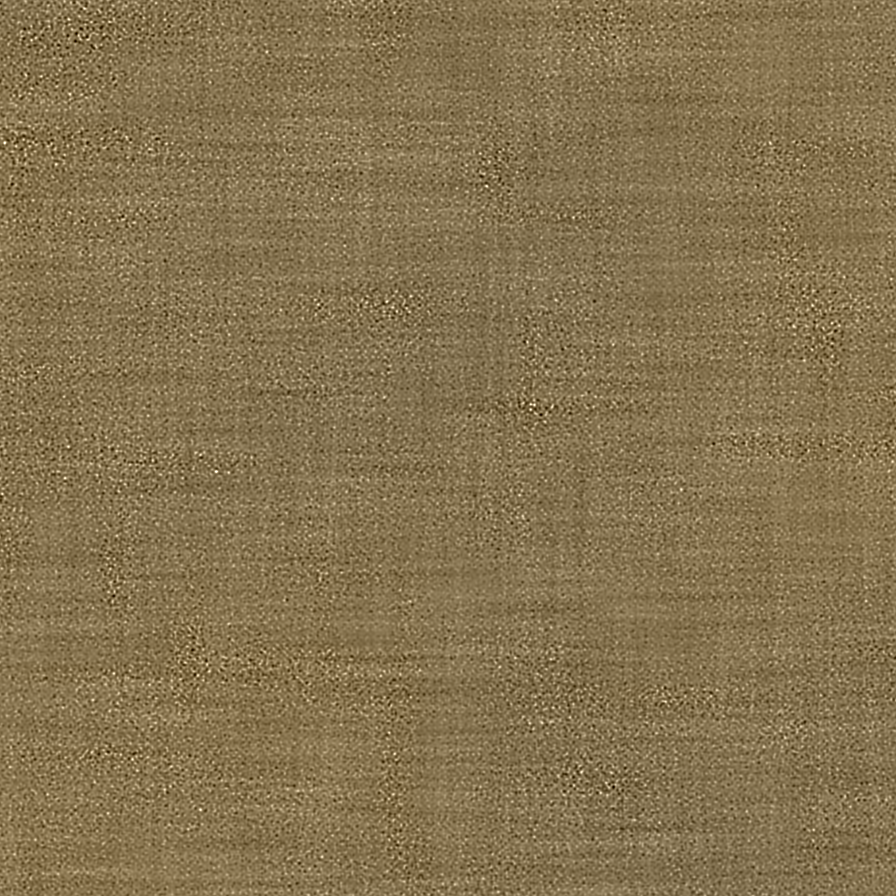
Give the GLSL for this texture, as a Shadertoy shader.

```glsl
const vec3 LINEN = vec3(0.526, 0.453, 0.313);   // mean cloth colour
const vec3 WARM_TINT = vec3(0.003, 0.0, -0.005); // slow brown to olive drift
const float TAU = 6.2831853;

const float WEAVE_COUNT = 138.0;                // over-under periods per side
const vec2 WEFT_DASHES = vec2(160.0, 232.0);    // cells per side
const vec2 WARP_DASHES = vec2(232.0, 172.0);
const vec2 WEFT_STREAKS = vec2(9.0, 185.0);
const vec2 WARP_STREAKS = vec2(185.0, 9.0);
const vec2 WEFT_SLUBS = vec2(3.6, 23.0);
const vec2 WARP_SLUBS = vec2(18.0, 4.5);
const vec2 ROUGH_AREAS = vec2(10.0, 13.0);

const float WEAVE_DEPTH = 0.05;
const float DASH_DEPTH = 0.178;
const float WEFT_STREAK_DEPTH = 0.046;
const float WARP_STREAK_DEPTH = 0.027;
const float DRIFT_DEPTH = 0.005;
const float SLUB_SHADE = 0.014;
const float BASE_CONTRAST = 0.9;
const float ROUGH_CONTRAST = 0.4;
const float SLUB_CONTRAST = 0.55;
const float HIGHLIGHT_SKEW = 0.9;
const float SPLAT_FALLOFF = 4.0;
const float SOFT = 0.0;                         // plain spots
const float RIMMED = 1.0;                       // spots with an opposite rim

vec3 hash3(vec2 cell) {
    vec3 h = fract(cell.xyx * vec3(0.1031, 0.1030, 0.0973));
    h += dot(h, h.yxz + 33.33);
    return fract((h.xxy + h.yzz) * h.zyx);
}

// Cellular noise: jittered spots, each lighter or darker at random
float splats(vec2 p, float seed, float rim) {
    vec2 home = floor(p);
    float sum = 0.0;
    for (int y = -1; y <= 1; y++) {
        for (int x = -1; x <= 1; x++) {
            vec2 cell = home + vec2(x, y);
            vec3 h = hash3(cell + seed);
            vec2 d = p - cell - mix(vec2(0.1), vec2(0.9), h.xy);
            float reach = SPLAT_FALLOFF * dot(d, d);
            sum += (2.0 * h.z - 1.0) * (1.0 - rim * reach) * exp(-reach);
        }
    }
    return sum;
}

// Layered sines: broad, slow tone changes
float slowWaves(vec2 p) {
    return sin(5.1 * p.x + 2.3 * p.y + 0.7)
         + 0.7 * sin(3.7 * p.x - 8.3 * p.y + 2.0)
         + 0.5 * sin(13.0 * p.x + 4.0 * sin(6.0 * p.y));
}

// Plain weave with slightly wandering threads
float weave(vec2 p) {
    vec2 wander = 0.0018 * vec2(sin(17.0 * p.y + 5.0 * p.x), sin(14.0 * p.x - 7.0 * p.y));
    vec2 phase = TAU * WEAVE_COUNT * (p + wander);
    return sin(phase.x) * sin(phase.y);
}

void mainImage(out vec4 fragColor, in vec2 fragCoord) {
    vec2 uv = fragCoord / iResolution.y;
    float drift = slowWaves(uv);

    // Coarse patches where the threads stand out
    float slub = smoothstep(0.3, 1.0, splats(uv * WEFT_SLUBS, 11.0, SOFT))
               + smoothstep(0.3, 1.0, splats(uv * WARP_SLUBS, 47.0, SOFT));
    float rough = splats(uv * ROUGH_AREAS, 71.0, SOFT);

    // Fine thread relief
    float relief = WEAVE_DEPTH * weave(uv);
    relief += DASH_DEPTH * splats(uv * WEFT_DASHES, 83.0, RIMMED);
    relief += DASH_DEPTH * splats(uv * WARP_DASHES, 131.0, RIMMED);
    relief *= BASE_CONTRAST + ROUGH_CONTRAST * rough + SLUB_CONTRAST * slub;

    // Whole threads that run lighter or darker
    relief += WEFT_STREAK_DEPTH * splats(uv * WEFT_STREAKS, 193.0, SOFT);
    relief += WARP_STREAK_DEPTH * splats(uv * WARP_STREAKS, 257.0, SOFT);

    float highlight = max(relief, 0.0);
    float tone = relief + HIGHLIGHT_SKEW * highlight * highlight;
    tone += DRIFT_DEPTH * drift - SLUB_SHADE * slub;

    vec3 color = LINEN + tone + WARM_TINT * (drift + slub);
    fragColor = vec4(clamp(color, 0.0, 1.0), 1.0);
}
```
